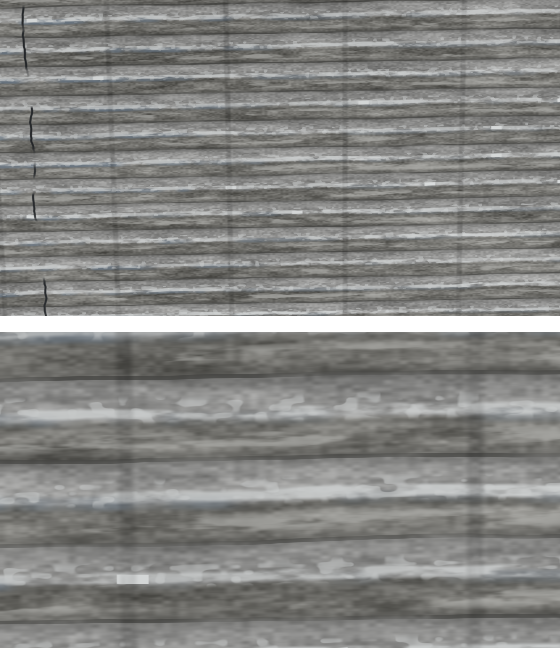
Top: the whole. Bottom: its middle third, enlarged.
This texture is drawn by a Shadertoy shader. Its source:

```glsl
// Weathered concrete steps seen from above: worn white nosings, streaked risers, faint seams and a crack.

// Layout, in canvas heights measured from the top
const float FIRST_ROW = 0.051;      // first nosing at mid width
const float ROW_RATE = 10.37;       // rows per height at the top
const float ROW_GROWTH = 1.418;     // rows get denser downwards
const float TILT = 0.0176;          // rows rise to the right
const float WOBBLE = 0.10;          // waviness, in rows
const float SEAM_START = 0.336;
const float SEAM_SPACING = 0.378;
const float SEAM_HALF_WIDTH = 0.013;
const float CRACK_START = 0.069;
const float CRACK_SLOPE = 0.072;
const float CRACK_HALF_WIDTH = 0.0025;

// Profile of one row, in rows
const float NOSING_HALF_WIDTH = 0.085;
const float CREASE = 0.56;          // where the riser meets the next tread
const float CHIP_SPACING = 0.21;
const float CHIP_CHANCE = 0.07;

// Colours
const vec3 TREAD = vec3(0.545, 0.545, 0.54);
const vec3 RISER = vec3(0.445, 0.442, 0.425);
const vec3 DEPOSIT = vec3(0.65, 0.65, 0.635);
const vec3 PAINT = vec3(0.79, 0.80, 0.80);
const vec3 BLUE_STAIN = vec3(0.40, 0.45, 0.50);
const vec3 SHADOW = vec3(0.27, 0.27, 0.26);
const vec3 CRACK = vec3(0.15, 0.16, 0.17);

float hash(vec2 p) {
    vec3 q = fract(p.xyx * 0.1031);
    q += dot(q, q.yzx + 33.33);
    return fract((q.x + q.y) * q.z);
}

float noise(vec2 p) {
    vec2 i = floor(p), f = fract(p);
    f = f * f * (3.0 - 2.0 * f);
    return mix(mix(hash(i), hash(i + vec2(1, 0)), f.x),
               mix(hash(i + vec2(0, 1)), hash(i + vec2(1, 1)), f.x), f.y);
}

float fbm(vec2 p) {
    float sum = 0.0, weight = 0.533;
    for (int i = 0; i < 4; i++) {
        sum += weight * noise(p);
        p = p * 2.03 + 17.3;
        weight *= 0.5;
    }
    return sum;
}

// Soft band between a and b with edges of the given width
float band(float a, float b, float soft, float x) {
    return smoothstep(a - soft, a + soft, x) * (1.0 - smoothstep(b - soft, b + soft, x));
}

void mainImage(out vec4 fragColor, in vec2 fragCoord) {
    float px = 1.0 / iResolution.y;
    vec2 p = fragCoord * px;
    p.y = 1.0 - p.y;
    float halfAspect = 0.5 * iResolution.x * px;

    // Row coordinates: t runs down one row, edge is the signed offset from a nosing
    float depth = p.y + TILT * (p.x - halfAspect);
    vec2 s = vec2(p.x, depth);
    float d = depth - FIRST_ROW;
    float rows = d * (ROW_RATE + ROW_GROWTH * d);
    rows += WOBBLE * (fbm(s * vec2(5.0, 9.0)) - 0.5);
    float t = fract(rows);
    float nosing = floor(rows + 0.5);
    float edge = rows - nosing;
    float soft = px * ROW_RATE;

    // Treads and risers with streaks and grain
    float coarse = fbm(s * vec2(5.0, 28.0));
    float streak = fbm(s * vec2(15.0, 95.0) + 41.0);
    float grain = noise(s * vec2(120.0, 250.0));
    float riser = band(0.08, CREASE, 0.03 + 0.3 * soft, t);
    vec3 color = mix(TREAD, RISER, riser);
    color += 0.26 * (streak - 0.5) * mix(0.75, 1.3, riser);
    color += 0.20 * (coarse - 0.5) + 0.11 * (grain - 0.5);

    // Pale deposits along the risers
    float flakes = smoothstep(0.50, 0.72, fbm(s * vec2(11.0, 80.0) + 7.0));
    color = mix(color, DEPOSIT, 0.75 * flakes * band(0.22, 0.44, 0.07, t));

    // Shadow in the crease and under the nosing
    float broken = smoothstep(0.25, 0.65, fbm(vec2(p.x * 12.0, floor(rows) * 5.7)));
    color = mix(color, SHADOW, mix(0.25, 0.75, broken) * band(CREASE - 0.025, CREASE + 0.025, soft * 0.5, t));
    color = mix(color, SHADOW, 0.28 * band(CREASE - 0.10, CREASE + 0.08, 0.07, t));
    color = mix(color, SHADOW, 0.35 * streak * band(0.11, 0.18, 0.03, t));

    // Blue stain beside the nosing, stronger on the left
    float stain = smoothstep(0.35, 0.7, fbm(vec2(p.x * 9.0, nosing * 3.1)));
    stain *= mix(0.9, 0.35, smoothstep(0.1, 1.2, p.x));
    color = mix(color, BLUE_STAIN, stain * band(-0.02, 0.14, 0.04, edge));

    // Worn paint, speckle spilling onto the tread, and clean chips
    float wear = smoothstep(0.22, 0.62, fbm(s * vec2(22.0, 70.0) + 90.0));
    wear *= mix(0.55, 1.0, noise(vec2(p.x * 4.0, nosing * 7.3)));
    float spread = NOSING_HALF_WIDTH * mix(0.65, 1.15, noise(vec2(p.x * 14.0, nosing * 9.1)));
    color = mix(color, PAINT, wear * band(-spread, spread * 0.7, 0.03, edge));
    float speckle = smoothstep(0.58, 0.80, noise(s * vec2(75.0, 150.0) + 23.0));
    color = mix(color, PAINT, 0.5 * speckle * band(-0.19, 0.09, 0.05, edge));
    vec2 chipCell = vec2(floor(p.x / CHIP_SPACING), nosing + 60.0);
    float chip = step(hash(chipCell), CHIP_CHANCE) * band(0.4, 0.56, px / CHIP_SPACING, fract(p.x / CHIP_SPACING));
    color = mix(color, PAINT + 0.04, chip * band(-0.06, 0.06, soft * 0.5, edge));

    // Faint vertical seams, converging slightly
    float drift = p.y * (0.06 - 0.055 * p.x);
    float seam = (p.x - drift - SEAM_START) / SEAM_SPACING;
    float seamDistance = abs(seam - floor(seam + 0.5)) * SEAM_SPACING;
    float seamMark = 1.0 - smoothstep(0.3 * SEAM_HALF_WIDTH, SEAM_HALF_WIDTH, seamDistance);
    color *= 1.0 - 0.22 * seamMark * fbm(s * vec2(40.0, 30.0));

    // Jagged crack near the left side
    float crackX = CRACK_START + CRACK_SLOPE * p.y + 0.03 * (fbm(vec2(p.y * 14.0, 3.0)) - 0.5);
    float crackMark = 1.0 - smoothstep(CRACK_HALF_WIDTH - px * 0.5, CRACK_HALF_WIDTH + px, abs(p.x - crackX));
    color = mix(color, CRACK, crackMark * smoothstep(0.32, 0.62, noise(vec2(p.y * 22.0, 8.0))));

    // Broad weathering, a little paler towards the bottom
    color += 0.05 * (p.y - 0.5) + 0.10 * (fbm(s * vec2(2.0, 4.0) + 5.0) - 0.5);
    fragColor = vec4(clamp(color, 0.0, 1.0), 1.0);
}
```
